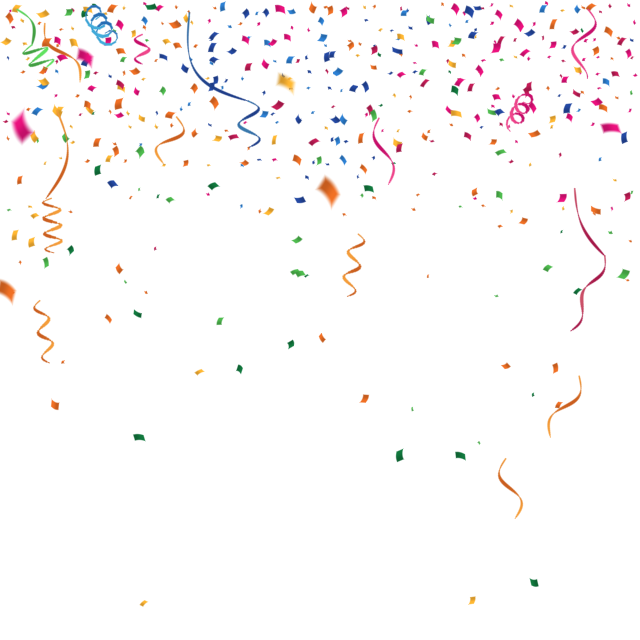
A WebGL 1 fragment shader for this background:

```glsl
precision highp float;
uniform vec2 u_resolution;

const float TAU = 6.28318;
const vec3 ORANGE = vec3(0.86, 0.4, 0.13);
const vec3 GOLD = vec3(0.93, 0.66, 0.18);
const vec3 MAGENTA = vec3(0.84, 0.06, 0.45);
const vec3 CRIMSON = vec3(0.7, 0.1, 0.31);
const vec3 NAVY = vec3(0.13, 0.26, 0.58);
const vec3 SKY = vec3(0.16, 0.46, 0.76);
const vec3 LEAF = vec3(0.28, 0.67, 0.28);
const vec3 PINE = vec3(0.06, 0.43, 0.22);

vec3 hash3(vec2 v) {
  vec3 q = fract(v.xyx * vec3(0.1031, 0.103, 0.0973));
  q += dot(q, q.yxz + 33.33);
  return fract((q.xxy + q.yzz) * q.zyx);
}

float bell(float x, float width) {
  return exp(-x * x / (width * width));
}

float segment(vec2 p, vec2 a, vec2 b) {
  vec2 ab = b - a;
  return length(p - a - ab * clamp(dot(p - a, ab) / dot(ab, ab), 0.0, 1.0));
}

// Bent paper piece with a folded highlight
void flake(inout vec3 color, vec2 p, vec2 size, float angle, float blur, vec3 ink) {
  float c = cos(angle), s = sin(angle);
  vec2 q = vec2(c * p.x + s * p.y, c * p.y - s * p.x);
  q.x += 0.35 * q.y;
  float bend = q.x / size.x;
  q.y += 0.3 * size.y * (bend * bend - 0.5);
  vec2 edge = abs(q) - size;
  float mask = 1.0 - smoothstep(-blur, blur, max(edge.x, edge.y));
  color = mix(color, ink * mix(0.9, 1.1, smoothstep(-0.6, 0.6, bend)), mask);
}

// Blue at top centre, pink at top right, orange and green below
vec3 confettiInk(vec2 c, float pick, float tone) {
  float top = smoothstep(0.55, 0.85, c.y);
  float blue = top * (0.12 + 0.6 * bell(c.x - 0.45, 0.15));
  float pink = top * (0.18 + 0.4 * smoothstep(0.5, 0.85, c.x));
  float green = (1.0 - blue - pink) * mix(0.45, 0.2, top);
  float shift = step(0.6, tone);
  if (pick < blue) return mix(NAVY, SKY, shift);
  if (pick < blue + pink) return mix(MAGENTA, CRIMSON, shift);
  if (pick < blue + pink + green) return mix(LEAF, PINE, shift);
  return mix(ORANGE, GOLD, shift);
}

// Jittered grid of pieces, thinning out downwards
void scatter(inout vec3 color, vec2 p, float px, float cells, float size, float stray) {
  vec2 id = floor(p * cells);
  vec3 place = hash3(id + cells * 17.0);
  vec3 look = hash3(id + cells * 31.0);
  vec2 center = (id + 0.18 + 0.64 * place.xy) / cells;
  if (place.z > 0.72 * bell(1.0 - center.y, 0.28) + stray) return;
  vec2 halfSize = size * vec2(0.7 + 0.5 * look.x, 0.45 + 0.35 * look.y);
  vec3 ink = confettiInk(center, look.z, fract(look.x * 7.0));
  flake(color, p - center, halfSize, TAU * fract(look.y * 5.0), px, ink);
}

// Ribbon between two ends; wave holds amplitude, turns and coil amount
void ribbon(inout vec3 color, vec2 p, float px, vec4 ends, vec3 wave, vec3 ink) {
  vec2 a = ends.xy, b = ends.zw, previous = a;
  if (segment(p, a, b) > 2.0 * abs(wave.x) + 0.01) return;
  vec2 along = normalize(b - a);
  vec2 across = vec2(-along.y, along.x);
  float nearest = 1.0, shade = 0.0;
  for (int i = 1; i <= 40; i++) {
    float t = float(i) / 40.0;
    float angle = TAU * wave.y * t;
    vec2 swing = across * sin(angle) + along * wave.z * (cos(angle) - 1.0);
    vec2 point = mix(a, b, t) + wave.x * swing;
    float twist = cos(angle + 0.5);
    float width = 0.0005 + 0.0045 * sqrt(t - t * t) * abs(twist);
    float d = segment(p, previous, point) - width;
    if (d < nearest) {
      nearest = d;
      shade = 0.5 + 0.5 * twist;
    }
    previous = point;
  }
  vec3 paint = mix(ink * 0.92, min(ink + vec3(0.1, 0.22, 0.1), 1.0), shade);
  color = mix(color, paint, 1.0 - smoothstep(-px, px, nearest));
}

void main() {
  vec2 p = gl_FragCoord.xy / u_resolution;
  float px = 0.9 / min(u_resolution.x, u_resolution.y);
  vec3 color = vec3(1.0);

  // Specks and confetti
  scatter(color, p, px, 38.0, 0.0024, 0.0);
  scatter(color, p, px, 25.0, 0.0058, 0.015);
  scatter(color, p, px, 20.0, 0.0068, 0.02);

  // Left streamers
  ribbon(color, p, px, vec4(0.027, 0.985, 0.05, 0.93), vec3(0.014, 0.5, 0), LEAF);
  ribbon(color, p, px, vec4(0.05, 0.93, 0.07, 0.893), vec3(-0.018, 2, 0), LEAF);
  ribbon(color, p, px, vec4(0.07, 0.963, 0.125, 0.872), vec3(-0.012, 1, 0), ORANGE);
  ribbon(color, p, px, vec4(0.15, 0.97, 0.18, 0.925), vec3(0.014, 3.5, 1), SKY);
  ribbon(color, p, px, vec4(0.222, 0.946, 0.222, 0.9), vec3(-0.011, 1.5, 0), MAGENTA);
  ribbon(color, p, px, vec4(0.089, 0.827, 0.072, 0.69), vec3(0.025, 0.5, 0), ORANGE);
  ribbon(color, p, px, vec4(0.08, 0.69, 0.084, 0.605), vec3(-0.013, 3.5, 0), ORANGE);
  ribbon(color, p, px, vec4(0.062, 0.53, 0.077, 0.433), vec3(-0.01, 2.5, 0), ORANGE);

  // Central streamers
  ribbon(color, p, px, vec4(0.296, 0.98, 0.388, 0.842), vec3(-0.043, 0.5, 0), NAVY);
  ribbon(color, p, px, vec4(0.388, 0.842, 0.39, 0.77), vec3(0.016, 1.5, 0), NAVY);
  ribbon(color, p, px, vec4(0.276, 0.817, 0.255, 0.745), vec3(0.017, 1, 0), ORANGE);
  ribbon(color, p, px, vec4(0.592, 0.815, 0.607, 0.712), vec3(-0.012, 1, 0), MAGENTA);
  ribbon(color, p, px, vec4(0.56, 0.634, 0.543, 0.537), vec3(0.011, 2.5, 0), ORANGE);

  // Right streamers
  ribbon(color, p, px, vec4(0.919, 0.985, 0.903, 0.88), vec3(0.015, 1.25, 0), MAGENTA);
  ribbon(color, p, px, vec4(0.818, 0.84, 0.797, 0.795), vec3(0.011, 3, 1), MAGENTA);
  ribbon(color, p, px, vec4(0.898, 0.705, 0.945, 0.6), vec3(-0.013, 0.5, 0), CRIMSON);
  ribbon(color, p, px, vec4(0.945, 0.6, 0.892, 0.483), vec3(0.008, 1.5, 0), CRIMSON);
  ribbon(color, p, px, vec4(0.905, 0.412, 0.86, 0.317), vec3(0.013, 1, 0), ORANGE);
  ribbon(color, p, px, vec4(0.79, 0.283, 0.805, 0.19), vec3(-0.014, 1, 0), ORANGE);

  // Large soft pieces
  flake(color, p - vec2(0.034, 0.8), vec2(0.017, 0.01), 2.0, 0.006, MAGENTA);
  flake(color, p - vec2(0.133, 0.911), vec2(0.012, 0.007), -0.5, 0.004, MAGENTA);
  flake(color, p - vec2(0.514, 0.702), vec2(0.017, 0.01), -0.9, 0.005, ORANGE);
  flake(color, p - vec2(0.447, 0.871), vec2(0.013, 0.007), -0.5, 0.005, GOLD);
  flake(color, p - vec2(0.954, 0.8), vec2(0.013, 0.006), 0.0, 0.003, MAGENTA);
  flake(color, p - vec2(0.01, 0.546), vec2(0.014, 0.009), -0.6, 0.004, ORANGE);
  gl_FragColor = vec4(color, 1.0);
}
```
